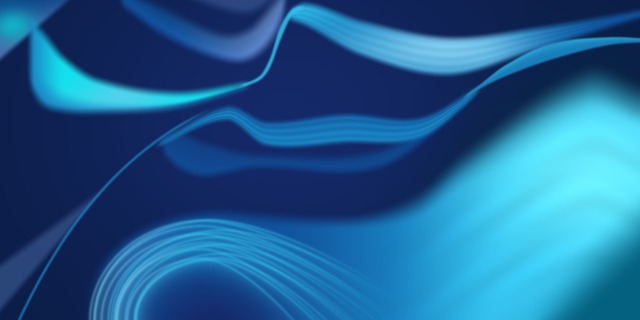
A WebGL 2 fragment shader for this background:

```glsl
#version 300 es
precision highp float;
// Flowing cyan ribbons and a soft glowing wave over deep navy.
uniform vec2 u_resolution;
out vec4 fragColor;

// Palette
const vec3 NAVY = vec3(.04,.11,.27), INDIGO = vec3(.08,.16,.41), SHADE = vec3(.025,.15,.26);
const vec3 BLUE = vec3(.06,.32,.61), AZURE = vec3(.1,.53,.77), TEAL = vec3(.02,.38,.5);
const vec3 CYAN = vec3(.2,.76,.93), AQUA = vec3(.07,.88,.93), ICE = vec3(.41,.93,1);
const vec3 PALE = vec3(.48,.78,.92), MIST = vec3(.36,.52,.77);
const float STRANDS = 15., FINE = .005, ARCH_X = .7;

// Rails: x, upper edge, lower edge on a 2 by 1 canvas
const vec3 LEFT[6] = vec3[](vec3(.08,.95,.76), vec3(.13,.9,.68), vec3(.195,.82,.655),
  vec3(.3,.75,.65), vec3(.55,.708,.665), vec3(.79,.74,.734));
const vec3 TWIST[6] = vec3[](vec3(.74,.731,.724), vec3(.812,.763,.75), vec3(.844,.818,.79),
  vec3(.875,.913,.872), vec3(.911,.969,.948), vec3(.96,.987,.975));
const vec3 RIGHT[6] = vec3[](vec3(.89,.958,.945), vec3(.958,.987,.922), vec3(1.13,.932,.83),
  vec3(1.4,.88,.768), vec3(1.667,.909,.844), vec3(2.05,.975,.962));
const vec3 FOLD[6] = vec3[](vec3(.365,1.04,1), vec3(.52,.967,.89), vec3(.69,.89,.82),
  vec3(.78,.906,.82), vec3(.854,.987,.89), vec3(.906,1.06,1.01));
const vec3 UPPER[6] = vec3[](vec3(.48,.547,.539), vec3(.708,.664,.628), vec3(.833,.617,.549),
  vec3(1.08,.641,.557), vec3(1.315,.63,.573), vec3(1.51,.735,.725));
const vec3 LOWER[6] = vec3[](vec3(.495,.57,.542), vec3(.56,.583,.479), vec3(.638,.552,.453),
  vec3(.8,.515,.48), vec3(1.19,.531,.482), vec3(1.484,.719,.7));
const vec3 TAIL[6] = vec3[](vec3(1.44,.69,.68), vec3(1.497,.732,.721), vec3(1.58,.796,.762),
  vec3(1.72,.863,.813), vec3(1.9,.883,.859), vec3(2.05,.877,.87));
const vec3 WAVE[6] = vec3[](vec3(.68,.335,-.4), vec3(1.1,.312,-.4), vec3(1.3,.365,-.4),
  vec3(1.45,.486,-.28), vec3(1.83,.732,.13), vec3(2,.685,.29));

// Hermite interpolation of both rails
vec2 rails(vec3 k[6], float x) {
  int i = 0;
  for (int j = 1; j < 5; j++) if (x > k[j].x) i = j;
  vec3 a = k[max(i - 1, 0)], b = k[i], c = k[i + 1], d = k[min(i + 2, 5)];
  float w = c.x - b.x, t = clamp((x - b.x) / w, 0., 1.), s = 1. - t;
  vec2 m = (c.yz - a.yz) / (c.x - a.x) * w, n = (d.yz - b.yz) / (d.x - b.x) * w;
  return s * s * (b.yz * (1. + 2. * t) + m * t) + t * t * (c.yz * (1. + 2. * s) - n * s);
}

// Ribbon coverage, and height across it from 0 to 1
vec2 ribbon(vec3 k[6], vec2 p, float soft) {
  vec2 r = rails(k, p.x), slope = (rails(k, p.x + .002) - r) / .002;
  vec2 d = vec2(r.x - p.y, p.y - r.y) / sqrt(1. + slope * slope);
  vec2 e = smoothstep(-soft, soft, d);
  float ends = smoothstep(0., .03, p.x - k[0].x) * smoothstep(0., .03, k[5].x - p.x);
  return vec2(e.x * e.y * ends, clamp((p.y - r.y) / max(r.x - r.y, .004), 0., 1.));
}

float glow(vec2 p, vec2 center, vec2 size) {
  vec2 q = (p - center) / size;
  return exp(-dot(q, q));
}

// Broad wave with shadow, inner light and dark corner
vec3 wave(vec3 col, vec2 p) {
  vec2 r = rails(WAVE, p.x);
  float left = max(ARCH_X - p.x, 0.) / .45;
  r.x *= sqrt(max(1. - left * left, 0.));
  float depth = r.x - p.y, right = smoothstep(1.05, 1.65, p.x);
  col = mix(col, SHADE, .9 * right * exp(min(depth, 0.) / .13));
  vec3 body = mix(BLUE, AZURE, smoothstep(.8, 1.4, p.x));
  body = mix(body, CYAN, smoothstep(1.2, 1.65, p.x + .1 * depth));
  body = mix(body, ICE, glow(p, vec2(1.86, .46), vec2(.33, .25)));
  body *= 1. + .025 * right * (sin(depth * 38. + p.x * 5.) + .5 * sin(depth * 71. - p.x * 8.));
  body = mix(TEAL, body, smoothstep(-.13, .13, p.y - r.y));
  float soft = mix(.025, .075, right);
  return mix(col, body, smoothstep(-soft, soft * 1.3, depth) * smoothstep(.24, .42, p.x));
}

// Fan of fine arcs around a dim hollow
vec3 arch(vec3 col, vec2 p) {
  col = mix(col, INDIGO, glow(p, vec2(.66, -.02), vec2(.24, .17)));
  for (float i = 0.; i < STRANDS; i++) {
    float t = i / (STRANDS - 1.), h = .5 + .5 * sin(i * 2.4);
    float dx = p.x - ARCH_X + .07 * h, height = mix(.3, .17, t) + .025 * h;
    bool rise = dx < 0.;
    float radius = rise ? mix(.37, .24, t) : mix(.68, .28, t);
    vec2 q = vec2(abs(dx) / radius, p.y / height), e = rise ? vec2(2) : vec2(1.6, 1);
    vec2 g = e * pow(q + 1e-4, e - 1.) / vec2(radius, height);
    float d = (pow(q.x, e.x) + pow(q.y, e.y) - 1.) / length(g);
    float sheet = exp(min(d, 0.) / .025) * smoothstep(-FINE, FINE, -d);
    float fade = 1. - smoothstep(.1, .6, dx);
    vec3 tint = mix(CYAN, PALE, h * smoothstep(0., .25, -dx));
    col = mix(col, tint, fade * (.34 * exp(-d * d / (FINE * FINE)) + .17 * sheet));
  }
  return col;
}

void main() {
  vec2 p = gl_FragCoord.xy / u_resolution * vec2(2, 1);
  vec3 col = mix(NAVY, INDIGO, glow(p, vec2(.9, .62), vec2(.75, .6)));
  col = arch(wave(col, p), p);

  // Lower left veil and thread
  float veil = abs(p.y - .1 - .95 * p.x) - .07 + .22 * p.x;
  col = mix(col, MIST, .38 * smoothstep(.02, -.02, veil) * smoothstep(.4, .25, p.x));
  float rest = .85 * exp((.06 - p.x) / .4), off = (p.y - .85 + rest) / length(vec2(1, rest / .4));
  col = mix(col, AZURE, .7 * smoothstep(.008, 0., abs(off)) * smoothstep(.68, .55, p.x));

  // Middle pair and bright tail
  vec2 r = ribbon(LOWER, p, .018);
  col = mix(col, BLUE, r.x * (.9 - .35 * r.y));
  r = ribbon(UPPER, p, .013);
  col = mix(col, mix(AZURE, BLUE, .6 * r.y) * (1. + .06 * sin(r.y * 22.)), r.x);
  r = ribbon(TAIL, p, FINE);
  col = mix(col, mix(AZURE, CYAN, r.y * r.y * r.y), .9 * r.x);

  // Top fold and its echo
  r = ribbon(FOLD, p, .02);
  col = mix(col, mix(BLUE, MIST, smoothstep(.5, .85, p.x)) * (1.15 - .3 * r.y), .9 * r.x);
  col = mix(col, MIST, .35 * ribbon(FOLD, p - vec2(.02, .15), .02).x);

  // Corner veil
  float corner = smoothstep(-.01, .02, p.y - .81 - .87 * p.x);
  vec3 tint = mix(MIST, BLUE, smoothstep(.85, .98, p.y - .3 * p.x));
  col = mix(col, mix(tint, AQUA, glow(p, vec2(.04, .92), vec2(.07, .05))), .75 * corner);

  // Two large sails joined by a twist
  r = ribbon(LEFT, p, .018);
  tint = mix(AZURE, AQUA, smoothstep(.08, .21, p.x) * smoothstep(0., .45, r.y));
  col = mix(col, mix(tint, PALE, .6 * glow(p, vec2(.38, .7), vec2(.14, .05))), r.x);
  r = ribbon(RIGHT, p, .014);
  tint = mix(AZURE, PALE, glow(p, vec2(1.4, .85), vec2(.3, .09)));
  tint = mix(tint, CYAN, .6 * glow(p, vec2(.94, .97), vec2(.12, .05)));
  tint = mix(tint, BLUE, smoothstep(1.5, 1.95, p.x));
  col = mix(col, tint * (1. + .03 * sin(r.y * 26.)), r.x);
  col = mix(col, CYAN, .85 * ribbon(TWIST, p, FINE).x);
  fragColor = vec4(col, 1);
}
```
